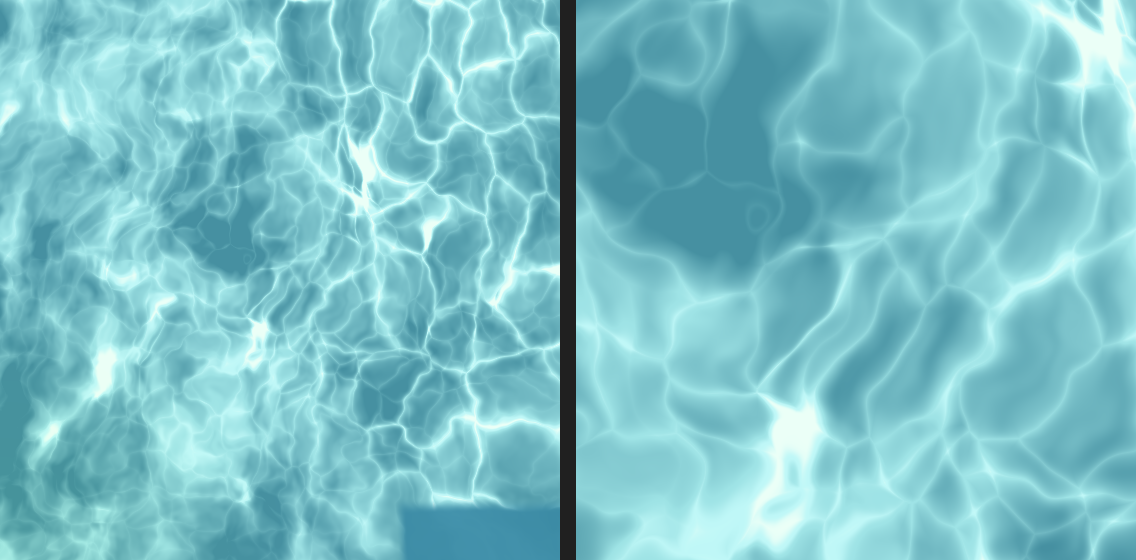
Left, the full canvas; right, a detail of the centre.
Write a three.js fragment shader that draws this texture.

```glsl
varying vec2 vUv;

float hash(vec2 p) {
  return fract(sin(dot(p, vec2(127.1, 311.7))) * 43758.5453);
}

float noise(vec2 p) {
  vec2 cell = floor(p);
  vec2 f = fract(p);
  f = f * f * (3.0 - 2.0 * f);
  float low = mix(hash(cell), hash(cell + vec2(1.0, 0.0)), f.x);
  float high = mix(hash(cell + vec2(0.0, 1.0)), hash(cell + 1.0), f.x);
  return mix(low, high, f.y);
}

float fbm(vec2 p) {
  float sum = 0.0;
  float amplitude = 0.53;
  for (int i = 0; i < 4; i++) {
    sum += amplitude * noise(p);
    p = mat2(0.96, 0.28, -0.28, 0.96) * p * 2.03 + 7.3;
    amplitude *= 0.5;
  }
  return sum;
}

// Gap between the two nearest cell centres: zero along the light web
float cellGap(vec2 p) {
  vec2 cell = floor(p);
  float nearest = 9.0;
  float second = 9.0;
  for (int y = -1; y <= 1; y++) {
    for (int x = -1; x <= 1; x++) {
      vec2 id = cell + vec2(float(x), float(y));
      vec2 centre = id + 0.1 + 0.8 * vec2(hash(id), hash(id + 41.7));
      float d = length(p - centre);
      second = min(second, max(nearest, d));
      nearest = min(nearest, d);
    }
  }
  return second - nearest;
}

vec3 waterColor(float tone) {
  vec3 color = mix(vec3(0.31, 0.60, 0.66), vec3(0.62, 0.89, 0.90), clamp(tone / 0.8, -0.12, 1.0));
  color = mix(color, vec3(0.75, 0.97, 0.97), smoothstep(0.8, 1.15, tone));
  return mix(color, vec3(0.92, 1.0, 0.97), smoothstep(1.15, 1.6, tone));
}

void main() {
  // Ripples bend everything that lies below the surface
  vec2 ripple = vec2(fbm(vUv * 7.0), fbm(vUv * 7.0 + 23.0)) - 0.5;
  vec2 p = vUv + 0.13 * ripple;
  p.x += mix(-0.25, 0.15, vUv.x) * (vUv.y - 0.5);

  float clarity = smoothstep(0.38, 0.72, vUv.x + 0.3 * (vUv.y - 0.5) + 0.3 * ripple.x);
  float centre = exp(-9.0 * dot(vUv - vec2(0.52, 0.47), vUv - vec2(0.52, 0.47)));

  // Light patches, broad web and fine web
  float patches = fbm(p * vec2(14.0, 8.5) + 3.0) - 0.5;
  float gap = cellGap(p * vec2(10.5, 8.0));
  float web = exp(-mix(4.0, 8.5, clarity) * gap);
  float fineWeb = exp(-5.0 * cellGap((p + 0.03 * ripple.yx) * vec2(23.0, 17.0) + 5.0));
  float streaks = noise(p * vec2(75.0, 36.0)) - 0.5;

  float hazy = 0.33 + 1.9 * patches + 0.3 * web;
  float crisp = 0.20 + 0.8 * web * (0.7 + 1.3 * noise(p * 13.0 + 9.0) * 0.6) + 1.1 * patches;
  float tone = mix(hazy, crisp, clarity);
  tone += (0.12 + 0.35 * centre) * (fineWeb - 0.35);
  tone += (0.10 + 0.22 * centre) * streaks;
  tone += 0.35 * (noise(vUv * 4.0 + 12.0) - 0.5);

  // Glints where light gathers
  float glint = smoothstep(0.68, 0.95, noise(p * vec2(20.0, 14.0) + 31.0));
  tone += 0.75 * glint * smoothstep(0.3, 0.8, tone);

  vec3 color = waterColor(tone);
  color += vec3(0.0, 0.012, -0.025) * (1.0 - smoothstep(0.0, 0.6, length(vUv)));

  // Shaded step in the lower right corner
  vec2 edge = vUv + 0.03 * ripple;
  float shade = smoothstep(0.705, 0.725, edge.x) * (1.0 - smoothstep(0.085, 0.11, edge.y - 0.03 * (vUv.x - 0.8)));
  vec3 shadeColor = vec3(0.25, 0.56, 0.66) + 0.05 * patches;
  color = mix(color, shadeColor, shade);

  gl_FragColor = vec4(color, 1.0);
}
```
